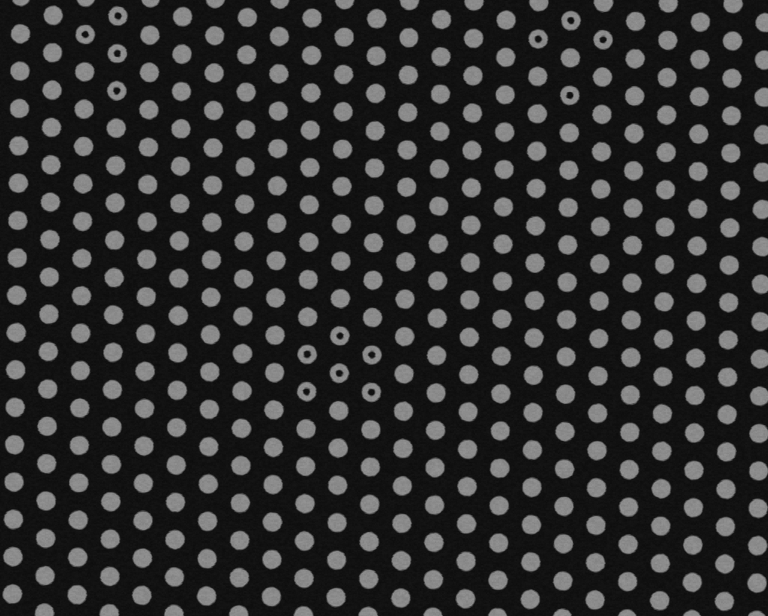
Write a WebGL 1 fragment shader that draws this pattern.

```glsl
precision highp float;
// Staggered grey dots on near-black cloth, slightly skewed, with three clusters of ring dots.

uniform vec2 u_resolution;

// Lengths are fractions of the canvas width, y runs down from the top edge.
const vec2 ORIGIN = vec2(0.0260, 0.0926);         // centre of dot (0, 0)
const vec2 COLUMN_STEP = vec2(0.04214, 0.00043);  // one column to the right
const vec2 HALF_ROW = vec2(-0.00035, 0.02432);    // half a row down
const float DOT_RADIUS = 0.0124;
const float HOLE_RADIUS = 0.0045;
const float EDGE_SOFTNESS = 0.0017;
const float EDGE_WOBBLE = 0.0011;
const vec2 WEAVE = vec2(250.0, 480.0);            // threads per canvas width
const vec3 CLOTH = vec3(0.068);
const vec3 DOT = vec3(0.545);
const float CLOTH_GRAIN = 0.035;
const float DOT_GRAIN = 0.07;

float hash(vec2 p) {
  p = fract(p * vec2(0.1031, 0.1137));
  p += dot(p, p.yx + 33.33);
  return fract((p.x + p.y) * p.x * 17.0);
}

float valueNoise(vec2 p) {
  vec2 cell = floor(p);
  vec2 f = fract(p);
  f = f * f * (3.0 - 2.0 * f);
  float top = mix(hash(cell), hash(cell + vec2(1.0, 0.0)), f.x);
  float bottom = mix(hash(cell + vec2(0.0, 1.0)), hash(cell + 1.0), f.x);
  return mix(top, bottom, f.y);
}

vec2 latticePoint(vec2 cell) {
  return ORIGIN + cell.x * COLUMN_STEP + cell.y * HALF_ROW;
}

// Column and half-row index of the nearest dot; both are even or both odd.
vec2 nearestDot(vec2 p) {
  vec2 d = p - ORIGIN;
  float det = COLUMN_STEP.x * HALF_ROW.y - COLUMN_STEP.y * HALF_ROW.x;
  vec2 uv = vec2(d.x * HALF_ROW.y - d.y * HALF_ROW.x,
                 COLUMN_STEP.x * d.y - COLUMN_STEP.y * d.x) / det;
  vec2 evenCell = 2.0 * floor(uv * 0.5 + 0.5);
  vec2 oddCell = 2.0 * floor(uv * 0.5) + 1.0;
  float evenDist = distance(p, latticePoint(evenCell));
  float oddDist = distance(p, latticePoint(oddCell));
  return evenDist < oddDist ? evenCell : oddCell;
}

float at(vec2 cell, float column, float halfRow) {
  return 1.0 - step(0.5, distance(cell, vec2(column, halfRow)));
}

// 1 for dots with a hole, 0 for solid dots.
float isRing(vec2 cell) {
  vec2 left = cell - vec2(3.0, -1.0);
  vec2 right = cell - vec2(17.0, -1.0);
  vec2 middle = cell - vec2(10.0, 16.0);
  vec2 rightFold = vec2(abs(right.x), right.y);
  vec2 middleFold = vec2(abs(middle.x), middle.y);

  float ring = at(left, 0.0, -2.0) + at(left, -1.0, -1.0)
             + at(left, 0.0, 0.0) + at(left, 0.0, 2.0);
  ring += at(right, 0.0, -2.0) + at(rightFold, 1.0, -1.0) + at(right, 0.0, 2.0);
  ring += at(middle, 0.0, -2.0) + at(middleFold, 1.0, -1.0)
        + at(middle, 0.0, 0.0) + at(middleFold, 1.0, 1.0);
  return ring;
}

void main() {
  vec2 p = vec2(gl_FragCoord.x, u_resolution.y - gl_FragCoord.y) / u_resolution.x;
  float soft = max(EDGE_SOFTNESS, 0.7 / u_resolution.x);

  // Weave grain also roughens the printed edges
  float grain = valueNoise(p * WEAVE + 7.0) - 0.5;
  float fine = hash(floor(p * 512.0) + 19.0) - 0.5;
  float wobble = EDGE_WOBBLE * grain;

  // Dot, with a hole where the cell belongs to a cluster
  vec2 cell = nearestDot(p);
  float dist = distance(p, latticePoint(cell)) + wobble;
  float ink = 1.0 - smoothstep(-soft, soft, dist - DOT_RADIUS);
  float hole = 1.0 - smoothstep(-soft, soft, dist - HOLE_RADIUS);
  ink *= 1.0 - hole * isRing(cell);

  float texture = 0.6 * grain + 0.4 * fine;
  vec3 color = mix(CLOTH + CLOTH_GRAIN * texture, DOT + DOT_GRAIN * texture, ink);
  gl_FragColor = vec4(color, 1.0);
}
```
